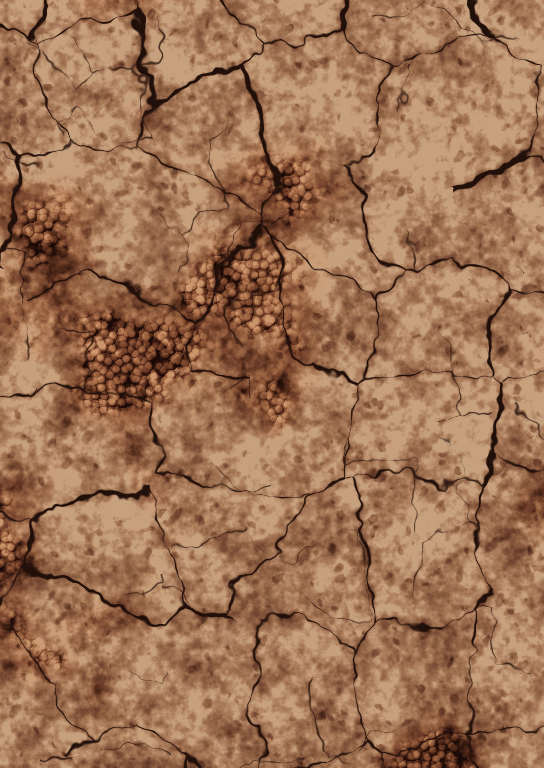
Write a Shadertoy shader that draws this texture.

```glsl
// Dry, cracked earth: warped Voronoi borders form the dark fissures,
// layered noise mottles the clay with rusty stains, and cellular noise
// scatters pits and clusters of crumbs. Brightness drives one colour ramp.

vec2 hash2(vec2 p) {
    vec3 h = fract(p.xyx * vec3(0.1031, 0.1030, 0.0973));
    h += dot(h, h.yzx + 33.33);
    return fract((h.xx + h.yz) * h.zy);
}

float noise(vec2 p) {
    vec2 i = floor(p), f = fract(p);
    f = f * f * (3.0 - 2.0 * f);
    float low = mix(hash2(i).x, hash2(i + vec2(1, 0)).x, f.x);
    float high = mix(hash2(i + vec2(0, 1)).x, hash2(i + vec2(1, 1)).x, f.x);
    return mix(low, high, f.y);
}

float fbm(vec2 p) {
    float sum = 0.0, amp = 0.5;
    for (int i = 0; i < 5; i++) {
        sum += amp * noise(p);
        p = mat2(1.6, 1.2, -1.2, 1.6) * p + 17.3;
        amp *= 0.5;
    }
    return sum / 0.97;
}

// Nearest cell: xy = offset to its centre, z = its random value
vec3 grain(vec2 q) {
    vec3 best = vec3(9.0);
    for (int y = -1; y <= 1; y++)
    for (int x = -1; x <= 1; x++) {
        vec2 id = floor(q) + vec2(x, y);
        vec2 r = id + hash2(id + 3.0) - q;
        if (dot(r, r) < dot(best.xy, best.xy)) best = vec3(r, hash2(id + 71.0).x);
    }
    return best;
}

// Distance to the nearest open fissure; each cell border has its own width
float fissure(vec2 p, float scale, float skipped, float thin, float thick) {
    vec2 q = p * scale, cell = floor(q), near = vec2(9.0), nearId = cell;
    for (int y = -1; y <= 1; y++)
    for (int x = -1; x <= 1; x++) {
        vec2 id = cell + vec2(x, y);
        vec2 r = id + 0.1 + 0.8 * hash2(id) - q;
        if (dot(r, r) < dot(near, near)) { near = r; nearId = id; }
    }
    float gap = 9.0;
    for (int y = -2; y <= 2; y++)
    for (int x = -2; x <= 2; x++) {
        vec2 id = nearId + vec2(x, y);
        vec2 r = id + 0.1 + 0.8 * hash2(id) - q;
        vec2 across = r - near;
        if (dot(across, across) < 1e-5) continue;
        float chance = hash2(id + nearId + 40.5).x;
        if (chance < skipped) continue;
        float border = dot(0.5 * (near + r), normalize(across)) / scale;
        float open = (chance - skipped) / (1.0 - skipped);
        gap = min(gap, border - mix(thin, thick, open * open * open));
    }
    return gap;
}

vec3 clayRamp(float tone) {
    vec3 c = mix(vec3(0.10, 0.04, 0.03), vec3(0.16, 0.07, 0.05), smoothstep(0.05, 0.16, tone));
    c = mix(c, vec3(0.35, 0.20, 0.13), clamp((tone - 0.16) / 0.19, 0.0, 1.0));
    c = mix(c, vec3(0.48, 0.30, 0.21), clamp((tone - 0.35) / 0.13, 0.0, 1.0));
    c = mix(c, vec3(0.57, 0.39, 0.27), clamp((tone - 0.48) / 0.09, 0.0, 1.0));
    c = mix(c, vec3(0.67, 0.49, 0.36), clamp((tone - 0.57) / 0.10, 0.0, 1.0));
    return mix(c, vec3(0.78, 0.63, 0.49), clamp((tone - 0.67) / 0.11, 0.0, 1.0));
}

void mainImage(out vec4 fragColor, in vec2 fragCoord) {
    vec2 p = fragCoord / iResolution.y;
    float px = 1.0 / iResolution.y;

    // Mottled clay with broad stains, darker toward the bottom
    float stain = smoothstep(0.48, 0.74, fbm(p * 5.5 + 4.0));
    float mottle = fbm(p * 24.0 + 9.0);
    float blotch = smoothstep(0.52, 0.70, fbm(p * 38.0 + 31.0));
    float tone = 0.735 - 0.07 * smoothstep(0.55, 0.0, p.y);
    tone += 0.48 * (mottle - 0.5) + 0.42 * (fbm(p * 120.0) - 0.5);
    tone -= 0.17 * stain + blotch * (0.07 + 0.16 * stain);

    // Sparse pits and crumbs
    vec3 pit = grain(p * 55.0 + 2.0 * mottle);
    float pitSize = 0.34 * smoothstep(0.72, 1.0, pit.z);
    tone -= 0.17 * smoothstep(0.12, -0.12, length(pit.xy) - pitSize) * step(0.72, pit.z);

    // Clusters of crumbled soil, lit from the upper left
    float cluster = smoothstep(0.62, 0.72, fbm(p * 5.5 + 4.0) + 0.16 * (mottle - 0.5));
    vec3 crumb = grain(p * 100.0);
    float crumbTone = 0.15 * crumb.z + 0.22 * dot(crumb.xy, vec2(0.7, -0.7))
                    - 0.30 * smoothstep(0.3, 0.65, length(crumb.xy));
    tone += cluster * crumbTone;

    // Jagged main fissures and finer broken hairlines
    vec2 warp = vec2(fbm(p * 10.0), fbm(p * 10.0 + 50.0)) - 0.5;
    vec2 jag = vec2(noise(p * 85.0), noise(p * 85.0 + 20.0)) - 0.5;
    vec2 q = p + 0.085 * warp + 0.006 * jag;
    float ragged = 0.0022 * (noise(p * 65.0 + 7.0) - 0.5);
    float gap = fissure(q + 2.3, 6.8, 0.16, 0.0008, 0.0042) + ragged;
    float hair = fissure(q + 5.1, 11.5, 0.62, 0.0003, 0.0012) + ragged
               + 0.003 * smoothstep(0.45, 0.65, noise(p * 9.0));
    tone -= 0.10 * exp(-max(gap, 0.0) / 0.004) + 0.05 * exp(-max(hair, 0.0) / 0.003);
    float crack = smoothstep(px, -px, gap);
    float hairline = 0.75 * smoothstep(px, -px, hair);

    vec3 color = clayRamp(tone);
    color *= mix(vec3(1.0), vec3(1.03, 0.94, 0.87), stain);
    color = mix(color, vec3(0.13, 0.06, 0.04), max(crack, hairline));
    fragColor = vec4(color, 1.0);
}
```
